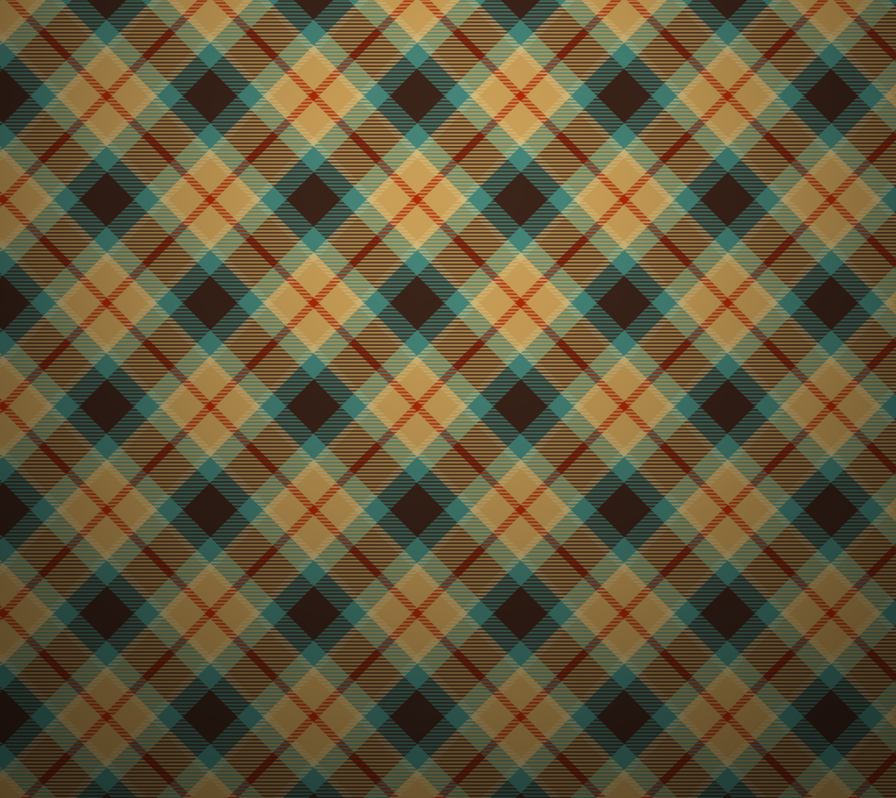
Give the GLSL for this pattern, as a WebGL 2 fragment shader.

```glsl
#version 300 es
precision highp float;

uniform vec2 u_resolution;
out vec4 fragColor;

const vec3 CREAM = vec3(0.79, 0.62, 0.34);
const vec3 PALE = vec3(0.81, 0.72, 0.48);
const vec3 TEAL = vec3(0.27, 0.52, 0.47);
const vec3 DARK = vec3(0.23, 0.14, 0.10);
const vec3 RED = vec3(0.68, 0.16, 0.03);

// Antialiased step of width w
float edge(float at, float d, float w) {
    return clamp((d - at) / w + 0.5, 0.0, 1.0);
}

// Mirrored stripe sequence of one thread direction, period 1
vec3 threadColor(float t, float w) {
    float d = abs(fract(t + 0.5) - 0.5);
    vec3 color = mix(RED, CREAM, edge(0.025, d, w));
    color = mix(color, PALE, edge(0.198, d, w));
    color = mix(color, TEAL, edge(0.244, d, w));
    return mix(color, DARK, edge(0.368, d, w));
}

void main() {
    vec2 p = gl_FragCoord.xy / u_resolution.x;
    float pixel = 1.0 / (0.231 * u_resolution.x);

    // Diagonal thread directions, measured from a red crossing
    vec2 tile = (p - vec2(0.4655, 0.668)) / 0.231;
    vec3 rising = threadColor(tile.x - tile.y, 1.41 * pixel);
    vec3 falling = threadColor(tile.x + tile.y, 1.41 * pixel);

    // Fine horizontal rows alternate softly between the two directions
    float rows = 59.0;
    float row = abs(fract(tile.y * rows) - 0.5);
    float weave = edge(0.25, row, max(rows * pixel, 0.3));
    vec3 color = mix(rising, falling, mix(0.5, weave, 0.62));

    // Soft light from the upper middle
    float dist = length((p - vec2(0.51, 0.70)) * vec2(1.1, 1.0));
    color *= mix(1.0, 0.42, smoothstep(0.05, 0.95, dist));

    fragColor = vec4(color, 1.0);
}
```
